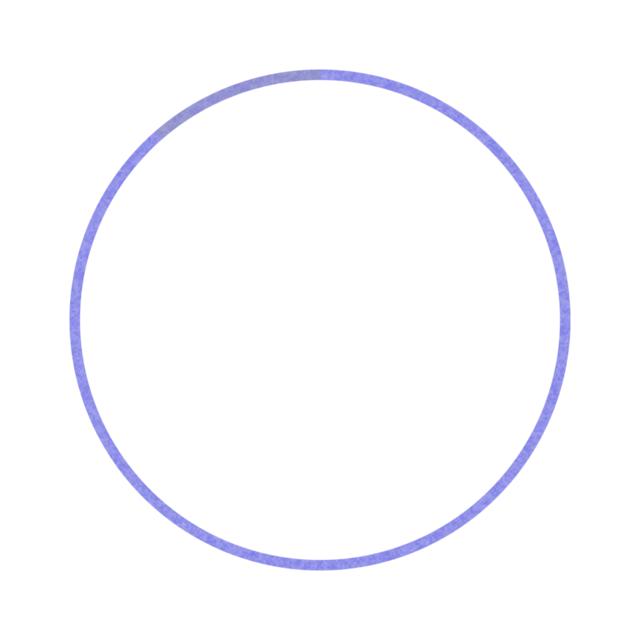
This background is drawn by a Shadertoy shader. Its source:

```glsl
// A thin, grainy periwinkle ring on white, with a greyer arc at the upper left.

float hash(vec2 p) {
    p = fract(p * vec2(0.1031, 0.1030));
    p += dot(p, p.yx + 33.33);
    return fract((p.x + p.y) * p.x * 43.7);
}

float valueNoise(vec2 p) {
    vec2 cell = floor(p), f = fract(p);
    f = f * f * (3.0 - 2.0 * f);
    float low = mix(hash(cell), hash(cell + vec2(1, 0)), f.x);
    float high = mix(hash(cell + vec2(0, 1)), hash(cell + vec2(1, 1)), f.x);
    return mix(low, high, f.y);
}

void mainImage(out vec4 fragColor, in vec2 fragCoord) {
    float size = min(iResolution.x, iResolution.y);
    vec2 p = (fragCoord - 0.5 * iResolution.xy) / size;
    float pixel = 1.0 / size;

    // Ring coverage with a soft edge
    float ringDistance = abs(length(p) - 0.3832) - 0.0082;
    float ring = 1.0 - smoothstep(-pixel, pixel, ringDistance);

    // Fine speckle in the stroke
    float grain = 0.6 * valueNoise(p * 300.0 + 400.0)
                + 0.4 * valueNoise(p * 150.0 + 700.0);
    vec3 stroke = mix(vec3(0.49, 0.49, 0.90), vec3(0.66, 0.66, 0.935), grain);

    // Grey arc from the top to the upper left, strongest at its ends
    float angle = degrees(atan(p.y, p.x));
    float arc = smoothstep(89.7, 90.3, angle) * (1.0 - smoothstep(130.0, 132.5, angle));
    float ends = smoothstep(4.0, 20.0, abs(angle - 110.5));
    vec3 grey = mix(vec3(0.53, 0.53, 0.79), vec3(0.64, 0.64, 0.83), grain);
    stroke = mix(stroke, grey, arc * mix(0.75, 1.0, ends));

    fragColor = vec4(mix(vec3(1.0), stroke, ring), 1.0);
}
```
